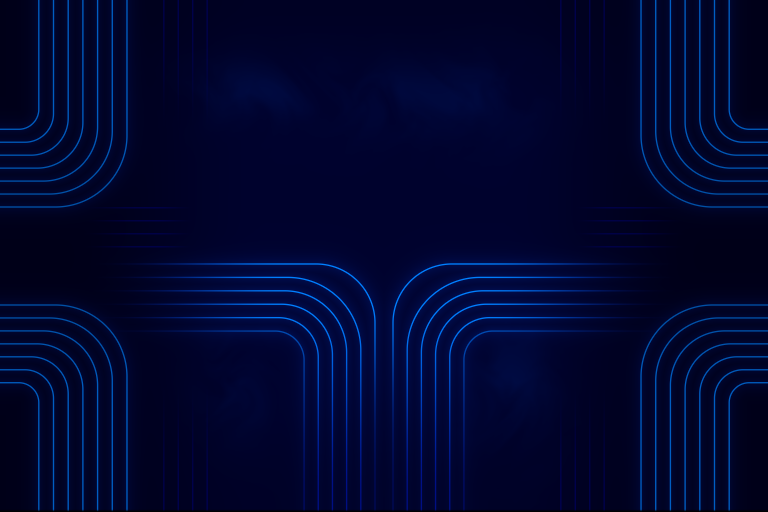
Give the GLSL for this background, as a Shadertoy shader.

```glsl
#define LINE_HALF_WIDTH 0.0013
#define GLOW_REACH 0.014
#define CORNER_LINES 7
#define CENTRE_LINES 6
#define NIGHT vec3(0.0, 0.0, 0.095)
#define NAVY vec3(0.0, 0.008, 0.178)
#define HAZE vec3(0.0, 0.055, 0.13)
#define DEEP_BLUE vec3(0.0, 0.07, 0.62)
#define CORNER_BLUE vec3(0.0, 0.37, 0.76)
#define BRIGHT_BLUE vec3(0.0, 0.50, 1.0)
#define FAINT_BLUE vec3(0.0, 0.0, 0.22)

// Antialiased stroke at distance d; px is the size of one pixel
float stroke(float d, float px) {
    return clamp((LINE_HALF_WIDTH - d) / px + 0.5, 0.0, 1.0);
}

// Distance to an elbow: two straight legs joined by an arc of radius r
float elbow(vec2 p, float r) {
    vec2 q = p + r;
    return abs(length(max(q, 0.0)) + min(max(q.x, q.y), 0.0) - r);
}

// Distance to the nearest of n parallel lines
float parallels(float x, float first, float gap, float n) {
    float i = clamp(round((x - first) / gap), 0.0, n - 1.0);
    return abs(x - first - i * gap);
}

// Soft elliptical spot
float spot(vec2 p, vec2 centre, vec2 size) {
    vec2 q = (p - centre) / size;
    return exp(-dot(q, q));
}

// Warped, layered sines for the clouds
float clouds(vec2 p) {
    float sum = 0.0, amp = 0.5;
    p *= 17.0;
    for (int i = 0; i < 4; i++) {
        p += 0.6 * sin(p.yx * 1.3 + float(i));
        sum += amp * sin(p.x) * sin(p.y);
        p = mat2(1.5, 1.1, -1.1, 1.5) * p;
        amp *= 0.55;
    }
    return clamp(0.5 + sum, 0.0, 1.0);
}

vec3 background(vec2 p, vec2 folded) {
    float middle = smoothstep(0.12, 0.52, folded.x);
    middle *= 1.0 - 0.45 * smoothstep(0.80, 1.0, p.y);
    middle *= 1.0 - 0.30 * smoothstep(0.3, 0.0, p.y);
    vec3 col = mix(NIGHT, NAVY, middle);

    // Thin haze above the centre and beside the lower legs
    float patches = spot(p, vec2(0.50, 0.82), vec2(0.14, 0.06))
                  + spot(p, vec2(0.76, 0.80), vec2(0.12, 0.07))
                  + spot(p, vec2(0.96, 0.81), vec2(0.10, 0.08))
                  + spot(p, vec2(0.46, 0.25), vec2(0.07, 0.09))
                  + 1.2 * spot(p, vec2(1.00, 0.23), vec2(0.08, 0.12));
    return col + HAZE * patches * clouds(p) * 0.55;
}

void mainImage(out vec4 fragColor, in vec2 fragCoord) {
    float px = 1.0 / iResolution.y;
    vec2 p = fragCoord / iResolution.xy * vec2(1.5, 1.0);
    vec2 folded = vec2(0.75 - abs(p.x - 0.75), abs(p.y - 0.5));
    vec3 col = background(p, folded);

    // Faint bars beside the corner groups
    float rows = stroke(parallels(p.y, 0.518, 0.0254, 4.0), px);
    rows *= smoothstep(0.16, 0.27, folded.x) * smoothstep(0.38, 0.30, folded.x);
    float columns = stroke(parallels(folded.x, 0.320, 0.0282, 4.0), px);
    columns *= smoothstep(0.24, 0.48, folded.y);
    col += FAINT_BLUE * (0.75 * rows + 0.8 * columns);

    // Nested elbows in all four corners
    float corner = 0.0, nearest = 1.0;
    for (int i = 0; i < CORNER_LINES; i++) {
        float k = float(i);
        vec2 bend = vec2(0.248 - 0.0287 * k, 0.0957 + 0.0253 * k);
        vec2 local = vec2(folded.x - bend.x, bend.y - folded.y);
        float d = elbow(local, 0.14 - 0.0168 * k);
        corner = max(corner, stroke(d, px));
        nearest = min(nearest, d);
    }
    col += vec3(0.0, 0.025, 0.10) * exp(-nearest / GLOW_REACH);
    float cornerLight = 0.85 + 0.15 * smoothstep(0.1, 0.3, folded.y);
    col = mix(col, CORNER_BLUE * cornerLight, corner);

    // Two mirrored centre groups, fading along both legs
    float centre = 0.0;
    nearest = 1.0;
    for (int i = 0; i < CENTRE_LINES; i++) {
        float k = float(i);
        vec2 bend = vec2(0.7324 - 0.0277 * k, 0.4844 - 0.0262 * k);
        float r = i == 0 ? 0.115 : 0.164 - 0.0215 * k;
        float d = elbow(vec2(folded.x, p.y) - bend, r);
        float outerLeg = i == 0 ? smoothstep(0.15, 0.42, p.y) : 1.0;
        float innerDim = i == CENTRE_LINES - 1 ? 0.6 : 1.0;
        centre = max(centre, stroke(d, px) * mix(0.45, 1.0, outerLeg) * innerDim);
        nearest = min(nearest, d);
    }
    float along = smoothstep(0.17, 0.56, folded.x);
    float down = smoothstep(0.02, 0.42, p.y);
    float glow = exp(-nearest / GLOW_REACH) * along * mix(0.3, 1.0, down);
    col += vec3(0.0, 0.045, 0.13) * glow;
    vec3 lineColor = mix(DEEP_BLUE, BRIGHT_BLUE, along * down);
    col = mix(col, lineColor, centre * along * mix(0.75, 1.0, down));

    // Dark lower rim
    col *= smoothstep(0.0, 0.006, p.y);
    fragColor = vec4(col, 1.0);
}
```
